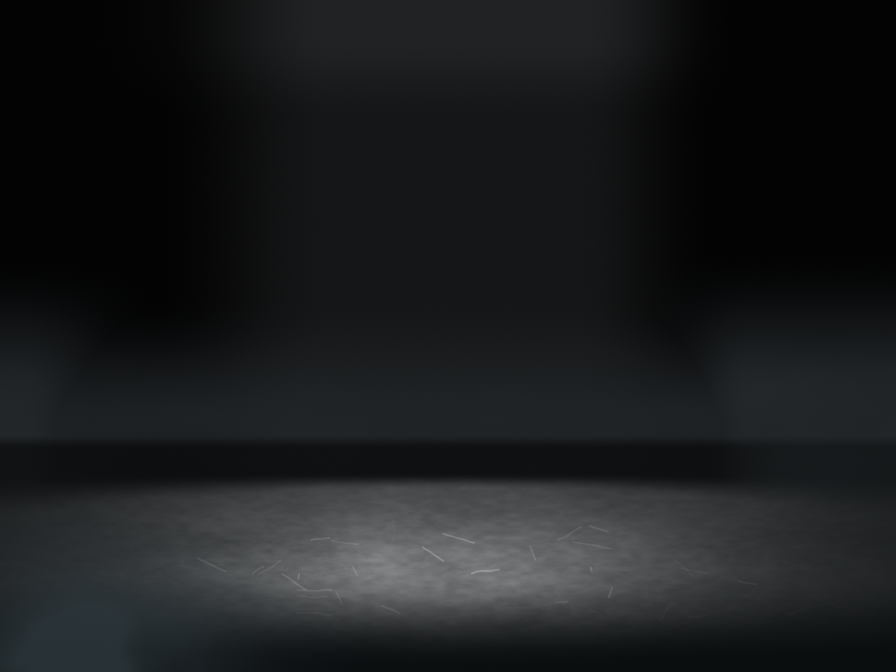
Give the GLSL for this background, as a WebGL 2 fragment shader.

```glsl
#version 300 es
precision highp float;

uniform vec2 u_resolution;
out vec4 fragColor;

#define WALL_FOOT 0.346
#define FLOOR_EDGE 0.284
#define FLOOR_CURVE 0.10
#define POOL_CENTER vec2(0.485, 0.150)
#define POOL_RADIUS vec2(0.250, 0.078)
#define POOL_GAIN 0.19
#define GRAIN 0.34
#define SCRATCHES 44
#define SCRATCH_GAIN 0.10
#define HAZE_COLOR vec3(0.128, 0.144, 0.154)
#define SMOKE_COLOR vec3(0.175, 0.215, 0.235)

float hash(vec2 p) {
    vec3 q = fract(vec3(p.xyx) * 0.1031);
    q += dot(q, q.yzx + 33.33);
    return fract((q.x + q.y) * q.z);
}

float noise(vec2 p) {
    vec2 i = floor(p), f = fract(p);
    f = f * f * (3.0 - 2.0 * f);
    return mix(mix(hash(i), hash(i + vec2(1, 0)), f.x),
               mix(hash(i + vec2(0, 1)), hash(i + vec2(1, 1)), f.x), f.y);
}

float fbm(vec2 p) {
    float sum = 0.0, amp = 0.5;
    for (int i = 0; i < 5; i++) {
        sum += amp * noise(p);
        p = mat2(1.6, 1.2, -1.2, 1.6) * p + 7.3;
        amp *= 0.5;
    }
    return sum;
}

float fall(float a, float b, float x) { return 1.0 - smoothstep(a, b, x); }

float glow(vec2 p, vec2 center, vec2 radius) {
    vec2 d = (p - center) / radius;
    return exp(-dot(d, d));
}

float segment(vec2 p, vec2 a, vec2 b) {
    vec2 ab = b - a;
    return length(p - a - ab * clamp(dot(p - a, ab) / dot(ab, ab), 0.0, 1.0));
}

// Dim wall: central column, ceiling light, side haze and dark skirting
vec3 wallColor(vec2 uv) {
    float column = smoothstep(0.17, 0.37, uv.x) * fall(0.64, 0.80, uv.x);
    float ceiling = smoothstep(0.82, 0.95, uv.y) * smoothstep(0.08, 0.38, uv.x) * fall(0.69, 0.83, uv.x);
    vec3 color = vec3(0.010, 0.011, 0.012) + vec3(0.074, 0.076, 0.079) * column;
    color += vec3(0.046, 0.047, 0.048) * ceiling;

    float low = fall(0.37, 0.56, uv.y) * 0.85;
    float left = fall(0.02, 0.19, uv.x) * fall(0.40, 0.62, uv.y);
    float right = smoothstep(0.70, 0.84, uv.x) * fall(0.41, 0.63, uv.y);
    float haze = max(low, max(left, right));
    color = mix(color, HAZE_COLOR * (0.88 + 0.24 * fbm(uv * 5.0)), haze);

    float skirting = fall(WALL_FOOT - 0.014, WALL_FOOT + 0.008, uv.y);
    float sideLift = 0.22 * smoothstep(0.78, 0.88, uv.x);
    return color * (1.0 - skirting * (0.54 - sideLift));
}

// Fine scattered scratches in aspect-correct canvas units
float scratches(vec2 p, float aspect) {
    float pixel = 1.0 / u_resolution.y, sum = 0.0;
    for (int i = 0; i < SCRATCHES; i++) {
        float k = float(i) + 1.0;
        vec2 start = vec2(mix(0.18, 0.92, hash(vec2(k, 3.0))) * aspect, mix(0.07, 0.22, hash(vec2(k, 8.0))));
        vec2 span = (vec2(hash(vec2(k, 15.0)), hash(vec2(k, 21.0))) - 0.5) * vec2(0.12, 0.05);
        vec2 bend = vec2(0.0, 0.005 * noise(p * 45.0 + k));
        float d = segment(p + bend, start, start + span);
        sum += fall(0.0004, 0.0008 + pixel, d) * hash(vec2(k, 34.0));
    }
    return min(sum, 1.0);
}

// Worn concrete under a soft elliptical pool of light
vec3 floorColor(vec2 uv, float aspect) {
    vec2 p = vec2(uv.x * aspect, uv.y);
    float front = smoothstep(0.015, 0.145, uv.y);
    float spread = glow(uv, vec2(0.49, 0.17), vec2(0.42, 0.30)) * front;
    float pool = glow(uv, POOL_CENTER, POOL_RADIUS);
    float light = 0.20 * spread + POOL_GAIN * pool;

    float wear = fbm(p * vec2(9.0, 26.0)) - 0.48;
    float grit = fbm(p * vec2(55.0, 150.0) + 11.0) - 0.48;
    light *= 1.0 + GRAIN * (wear + 0.9 * grit);
    light += SCRATCH_GAIN * scratches(p, aspect) * (spread + pool) * 0.7;

    vec3 color = mix(vec3(0.040, 0.051, 0.057), vec3(0.078, 0.088, 0.094), front);
    color += light * vec3(1.0, 0.99, 0.985);

    // Cool smoke in the near left corner
    float smoke = glow(uv, vec2(0.09, 0.035), vec2(0.16, 0.11));
    smoke *= 0.45 + fbm(p * 8.0 + 4.0);
    return mix(color, SMOKE_COLOR, clamp(smoke, 0.0, 0.85));
}

void main() {
    vec2 uv = gl_FragCoord.xy / u_resolution;
    float aspect = u_resolution.x / u_resolution.y;
    float offset = uv.x - 0.5;
    float edge = FLOOR_EDGE - FLOOR_CURVE * offset * offset;
    float blur = 0.012 + 0.09 * offset * offset;
    float ground = smoothstep(edge - blur, edge + blur, uv.y);
    vec3 color = mix(floorColor(uv, aspect), wallColor(uv), ground);

    // Dither hides banding in the dark gradients
    color += (hash(gl_FragCoord.xy) - 0.5) / 255.0;
    fragColor = vec4(clamp(color, 0.0, 1.0), 1.0);
}
```
